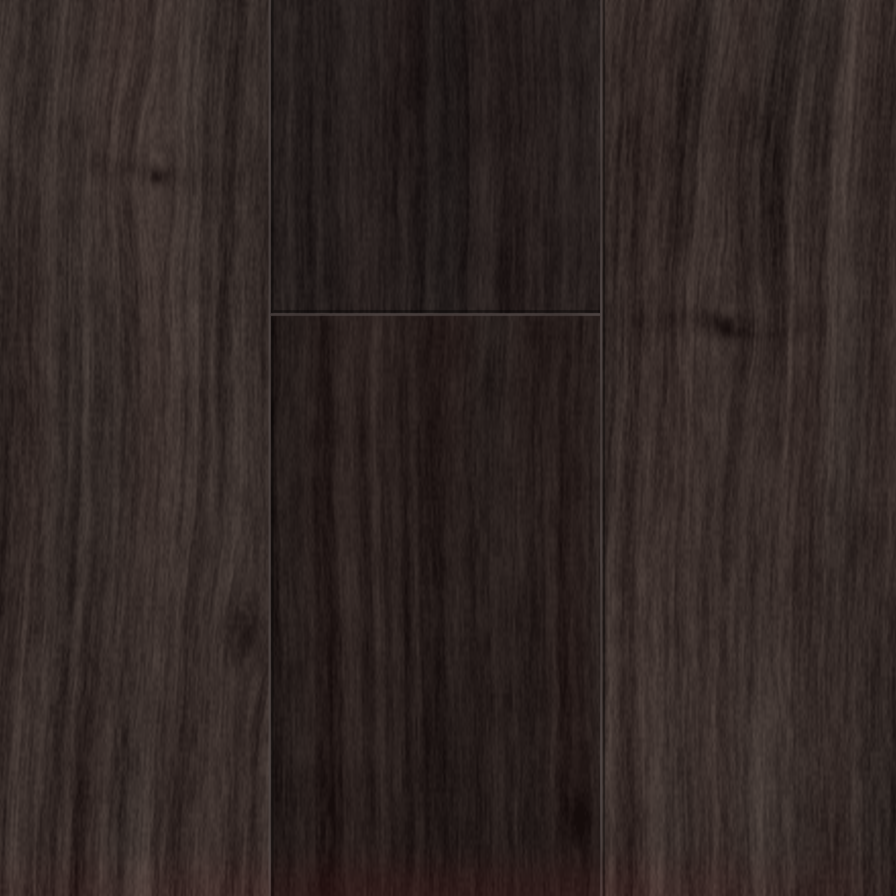
This texture is drawn by a three.js fragment shader. Its source:

```glsl
// Dark walnut floor planks with flowing grain, knots and thin bevelled joints.
#define PLANK_WIDTH 0.370
#define PLANK_LENGTH 1.6
#define FIRST_JOINT vec2(0.301, 0.649)
#define JOINT_HALF_WIDTH 0.0013
#define GRAIN_CONTRAST 1.0
#define PORE_CONTRAST 0.30
#define KNOT_STRENGTH 0.55
#define DARK_WOOD vec3(0.103, 0.069, 0.065)
#define LIGHT_WOOD vec3(0.300, 0.254, 0.236)
#define JOINT_COLOR vec3(0.310, 0.275, 0.270)
#define RED_GLOW vec3(0.042, 0.000, 0.002)

varying vec2 vUv;

float hash(vec2 p) {
  vec3 q = fract(vec3(p.xyx) * 0.1031);
  q += dot(q, q.yzx + 33.33);
  return fract((q.x + q.y) * q.z);
}

float noise(vec2 p) {
  vec2 cell = floor(p);
  vec2 f = fract(p);
  f = f * f * (3.0 - 2.0 * f);
  return mix(mix(hash(cell), hash(cell + vec2(1.0, 0.0)), f.x),
             mix(hash(cell + vec2(0.0, 1.0)), hash(cell + 1.0), f.x), f.y);
}

// Signed noise stretched along the plank.
float streak(vec2 p, float across, float along, float seed) {
  return noise(p * vec2(across, along) + seed) - 0.5;
}

float line(float distanceToLine, float halfWidth) {
  return 1.0 - smoothstep(halfWidth * 0.4, halfWidth * 1.6, abs(distanceToLine));
}

void main() {
  // Plank layout: alternate columns are shifted by half a plank.
  float column = floor((vUv.x - FIRST_JOINT.x) / PLANK_WIDTH);
  float side = mod(column, 2.0);
  float lengthwise = (vUv.y - FIRST_JOINT.y) / PLANK_LENGTH - 0.5 * side;
  float row = floor(lengthwise);
  float across = vUv.x - FIRST_JOINT.x - column * PLANK_WIDTH;
  float seed = 17.0 + 61.0 * hash(vec2(column + 9.0, row + 5.0));
  float upper = (1.0 - side) * step(0.0, row);

  // Slow bends in the grain.
  vec2 grain = vec2(across, vUv.y);
  grain.x += (0.008 + 0.014 * side) * (noise(vec2(vUv.y * 2.2, seed)) - 0.5);
  grain.x += 0.007 * streak(vUv, 6.0, 5.0, seed) + 0.0025 * streak(vUv, 25.0, 16.0, seed);
  grain.x -= 0.040 * side * (vUv.y - 0.5) * (0.6 + vUv.y);

  // Knots part the grain and leave a dark core with a sideways smear.
  float knotShade = 0.0;
  for (int i = 0; i < 2; i++) {
    float second = float(i);
    vec2 center = mix(vec2(0.52 - 0.147 * column, 0.72 - 0.085 * column),
                      vec2(0.93, 0.085 + 0.215 * side), second);
    vec2 d = vec2(across - center.x * PLANK_WIDTH, vUv.y - center.y);
    float presence = mix(side, 0.6 - 0.3 * column, second);
    float size = 0.014 + 0.004 * column * (1.0 - second) + 0.006 * second * side;
    d += 0.010 * vec2(streak(vUv, 55.0, 55.0, seed), streak(vUv, 40.0, 65.0, seed + 8.0));
    vec2 oval = d / vec2(1.0, 0.75 + second);
    float core = exp(-dot(oval, oval) / (size * size));
    float bend = d.y + 0.008 * sin(d.x * 35.0);
    float smear = exp(-bend * bend / 0.00016 - d.x * d.x / 0.007) * (1.0 - second);
    knotShade += presence * (core * 0.85 + smear * 0.35);
    grain.x -= presence * 0.012 * sign(d.x) * (1.0 - exp(-abs(d.x) * 90.0))
             * exp(-d.x * d.x / 0.003 - d.y * d.y / 0.007);
  }

  // Broad bands, narrow streaks, dark veins and fine pores.
  float bands = 0.22 * streak(grain, 13.0, 0.8, seed);
  bands += 0.26 * streak(grain, 42.0, 1.0, seed + 11.0);
  bands += 0.34 * streak(grain, 95.0, 1.5, seed + 23.0);
  bands += 0.24 * streak(grain, 190.0, 3.5, seed + 37.0);
  float veins = smoothstep(0.60, 0.92, noise(grain * vec2(62.0, 1.3) + seed + 71.0));
  float ridges = smoothstep(0.72, 0.95, noise(grain * vec2(105.0, 1.7) + seed + 87.0));
  float pores = PORE_CONTRAST * (streak(grain, 360.0, 34.0, seed + 43.0)
              + 0.75 * streak(vUv, 440.0, 190.0, seed + 51.0));
  float mottling = 0.13 * streak(vUv, 7.0, 6.0, seed + 3.0)
                 + 0.09 * streak(vUv, 28.0, 20.0, seed + 5.0);

  float tone = mix(0.27, 0.58 + 0.02 * column, side) - 0.02 * upper;
  float contrast = GRAIN_CONTRAST * mix(0.70, 1.0, side);
  tone += contrast * (bands - 0.22 * veins + 0.13 * ridges);
  tone += pores * mix(0.75, 1.0, side) + mottling;
  tone -= KNOT_STRENGTH * knotShade;
  vec3 color = mix(DARK_WOOD, LIGHT_WOOD, clamp(tone, -0.12, 1.1));
  color += upper * vec3(-0.003, 0.003, 0.006);
  color.r += 0.014 * streak(grain, 22.0, 2.0, seed + 97.0);

  // Joints: a pale bevel with a dark groove beside it.
  float toSide = across - PLANK_WIDTH * step(0.5 * PLANK_WIDTH, across);
  float toEnd = (lengthwise - floor(lengthwise + 0.5)) * PLANK_LENGTH;
  float groove = max(line(toSide - 0.0030, 0.0014), line(toEnd - 0.0034, 0.0016));
  float wear = 0.55 + 0.40 * noise(vUv * 24.0);
  float bevel = max(line(toSide, JOINT_HALF_WIDTH), line(toEnd, JOINT_HALF_WIDTH * 1.2));
  color *= 1.0 - 0.40 * groove;
  color = mix(color, JOINT_COLOR, bevel * wear);

  // Warm red cast along the bottom edge, strongest at the middle.
  float glowWidth = 0.35 + 0.65 * exp(-pow((vUv.x - 0.5) / 0.3, 2.0));
  color += RED_GLOW * glowWidth * (1.0 - smoothstep(0.0, 0.065, vUv.y));

  gl_FragColor = vec4(color, 1.0);
}
```
